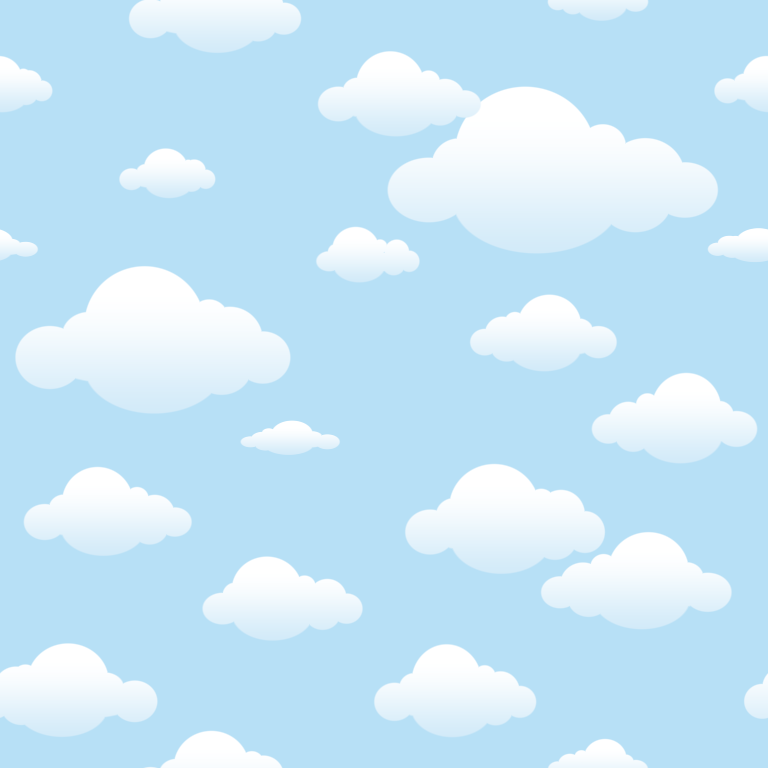
Write a three.js fragment shader that draws this pattern.

```glsl
// Rounded white clouds with soft vertical shading, scattered over a flat pale blue sky.
varying vec2 vUv;

const float COUNT = 18.0;

float hash(float n) {
  return fract(sin(n * 127.1 + 3.7) * 43758.5);
}

// Approximate signed distance to an axis-aligned ellipse.
float ellipse(vec2 p, vec2 center, vec2 radius) {
  return (length((p - center) / radius) - 1.0) * min(radius.x, radius.y);
}

// Union of puffs; the cloud spans about -1 to 1 across and -0.45 to 0.62 up.
float cloud(vec2 p, float seed) {
  float a = hash(seed + 0.31);
  float b = hash(seed + 0.57);
  float headX = mix(-0.25, 0.0, a);
  float d = ellipse(p, vec2(0.0, -0.05), vec2(0.8, 0.2));                          // core
  d = min(d, ellipse(p, vec2(headX, 0.19), vec2(mix(0.42, 0.46, b), 0.43)));       // head
  d = min(d, ellipse(p, vec2(headX + 0.07, -0.1), vec2(0.51, 0.345)));             // belly
  d = min(d, ellipse(p, vec2(-0.75, -0.04), vec2(0.25, mix(0.19, 0.24, a))));      // left end
  d = min(d, ellipse(p, vec2(0.8, -0.04), vec2(0.2, mix(0.17, 0.21, b))));         // right end
  d = min(d, ellipse(p, vec2(0.56, mix(0.03, 0.15, b)), vec2(0.24)));              // shoulder
  d = min(d, ellipse(p, vec2(headX + 0.47, 0.24), vec2(0.14)));                    // right bump
  d = min(d, ellipse(p, vec2(headX - 0.4, 0.12), vec2(mix(0.14, 0.22, a), 0.17))); // left bump
  return min(d, ellipse(p, vec2(0.5, -0.11), vec2(0.22, 0.2)));                    // lower lobe
}

// Cloud width: two large ones, the rest medium or small so that neighbours fit.
float cloudWidth(float i) {
  float kind = mod(i, 4.0);
  if (mod(i, 8.0) == 2.0) return 0.448 - 0.009 * i;
  if (kind == 0.0) return 0.26 - 0.003 * i;
  if (kind == 1.0) return 0.19 + 0.03 * hash(i);
  return 0.115 + 0.035 * hash(i);
}

void main() {
  vec3 color = vec3(0.718, 0.878, 0.965);
  vec3 shade = vec3(0.81, 0.912, 0.972);

  for (float i = 0.0; i < COUNT; i += 1.0) {
    // Staggered lattice that wraps at the canvas borders, slightly jittered.
    vec2 jitter = (vec2(hash(i + 0.13), hash(i + 0.71)) - 0.5) * vec2(0.06, 0.035);
    vec2 center = vec2(i / COUNT + 0.63, i * 4.0 / COUNT + 0.33) + jitter;
    float halfWidth = 0.5 * cloudWidth(i);
    vec2 p = (fract(vUv - center + 0.5) - 0.5) / halfWidth;

    // Mirror some clouds and flatten a few small ones.
    p.x *= hash(i + 0.45) < 0.5 ? -1.0 : 1.0;
    bool flatCloud = mod(i, 8.0) == 6.0;
    p.y /= flatCloud ? 0.65 : mix(0.93, 1.1, hash(i + 0.89));

    float cover = 1.0 - smoothstep(-0.0012, 0.0012, cloud(p, i) * halfWidth);
    vec3 body = mix(shade, vec3(1.0), smoothstep(-0.62, 0.46, p.y));
    color = mix(color, body, cover);
  }

  gl_FragColor = vec4(color, 1.0);
}
```
